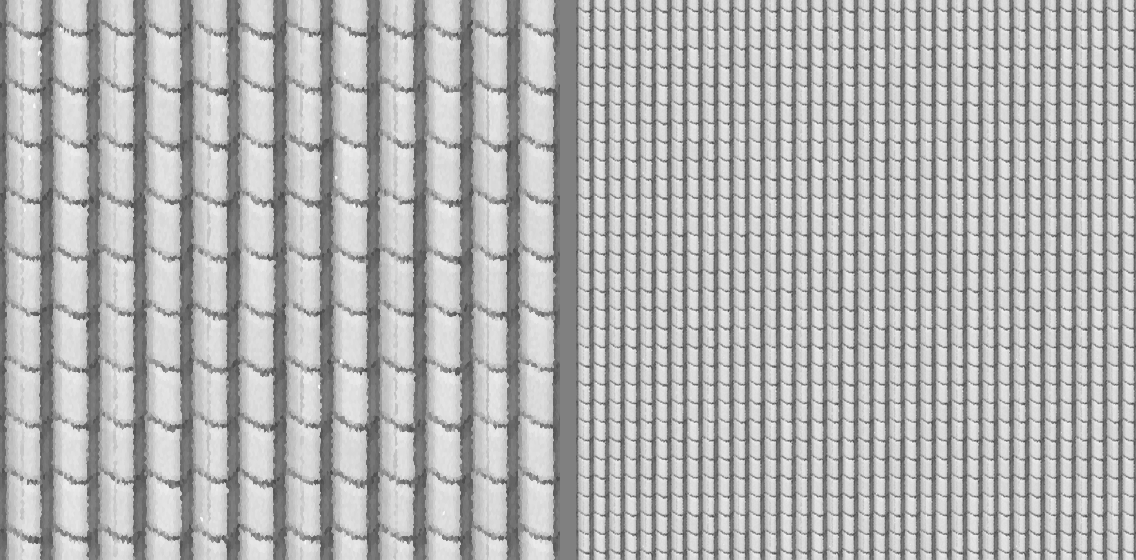
Left: one tile. Right: repeated 3 by 3.
Reproduce this texture map procedurally as a three.js fragment shader.

```glsl
varying vec2 vUv;

const vec2 TILES = vec2(12.0, 10.0);
const vec2 FACETS = vec2(252.0, 140.0);

float hash(vec2 p) {
  return fract(sin(dot(p, vec2(12.9898, 78.233))) * 43758.5453);
}

// Soft-edged band between a and b
float band(float a, float b, float soft, float x) {
  return smoothstep(a - soft, a + soft, x) * (1.0 - smoothstep(b - soft, b + soft, x));
}

// Brightness of the roof at p; grain is a random value of the facet
float roofShade(vec2 p, float grain) {
  float x = p.x * TILES.x - 0.12;
  float column = floor(x);
  float v = x - column;

  // Overlap line: falls across the barrel, climbs back in the gutter
  float drop = smoothstep(0.0, 0.55, v) - smoothstep(0.74, 1.0, v);
  float y = p.y * TILES.y - 0.48 + 0.2 * (drop - 0.5);
  float seam = floor(y + 0.5);
  float seamRand = hash(mod(vec2(column, seam), TILES) + 3.7);
  float d = y - seam + 0.05 * (seamRand - 0.5);

  vec2 tile = mod(vec2(column, seam + step(0.0, d)), TILES);
  float tileRand = hash(tile + 17.3);
  float ridged = 1.0 - mod(tile.x, 2.0);

  // Rounded barrel, lit on its crown
  float left = 0.04 * (tileRand - 0.5);
  float barrel = 0.61 + 0.14 * smoothstep(0.03, 0.09, v - left);
  barrel += 0.12 * smoothstep(0.12, 0.25 + 0.1 * ridged, v - left);
  barrel -= 0.10 * smoothstep(0.54, 0.74, v);
  barrel += 0.03 * (tileRand - 0.5);

  // Groove along every second column, worn differently on each tile
  float groove = 0.30 + 0.04 * hash(vec2(tile.x, 5.1));
  barrel -= ridged * (0.06 + 0.08 * tileRand) * band(groove, groove + 0.05, 0.012, v);
  barrel += 0.03 * band(-0.22, -0.05, 0.04, d);
  barrel -= 0.08 * band(0.0, 0.10, 0.03, d);

  // Shaded gutter
  float gutter = 0.48 - 0.07 * (1.0 - smoothstep(0.77, 0.84, v));
  gutter -= 0.05 * smoothstep(0.90, 0.95, v);
  gutter -= 0.06 * band(-0.28, 0.0, 0.07, d);
  gutter += 0.04 * (tileRand - 0.5);

  float onBarrel = band(0.0, 0.74 + 0.02 * tileRand, 0.012, v - left * (1.0 - step(0.4, v)));
  float shade = mix(gutter, barrel, onBarrel);

  // Overlap shadow, darkest by the gutter, with broken spots
  float shadow = mix(0.56, 0.38, smoothstep(0.35, 0.78, v));
  shadow += 0.14 * (grain - 0.5) - 0.14 * step(0.93, grain);
  float thick = 0.043 + 0.018 * (seamRand - 0.5);
  shade = mix(shade, shadow, band(-thick, thick, 0.014, d));

  // Rare bright chips on the barrel
  float chip = step(0.9975, grain) * onBarrel * step(thick, abs(d));
  return mix(shade + 0.035 * (grain - 0.5), 0.97, chip);
}

void main() {
  // Blend of jittered facets, each with one flat shade
  vec2 p = vUv * FACETS;
  vec2 cell = floor(p);
  float sum = 0.0;
  float total = 0.0;
  for (int j = -1; j <= 1; j++) {
    for (int i = -1; i <= 1; i++) {
      vec2 id = cell + vec2(float(i), float(j));
      vec2 key = mod(id, FACETS);
      vec2 jitter = vec2(hash(key), hash(key + 41.7)) - 0.5;
      vec2 seed = id + 0.5 + 0.75 * jitter;
      vec2 away = p - seed;
      float weight = exp(-12.0 * dot(away, away));
      sum += weight * roofShade(seed / FACETS, hash(key + 91.3));
      total += weight;
    }
  }
  gl_FragColor = vec4(vec3(sum / total), 1.0);
}
```
